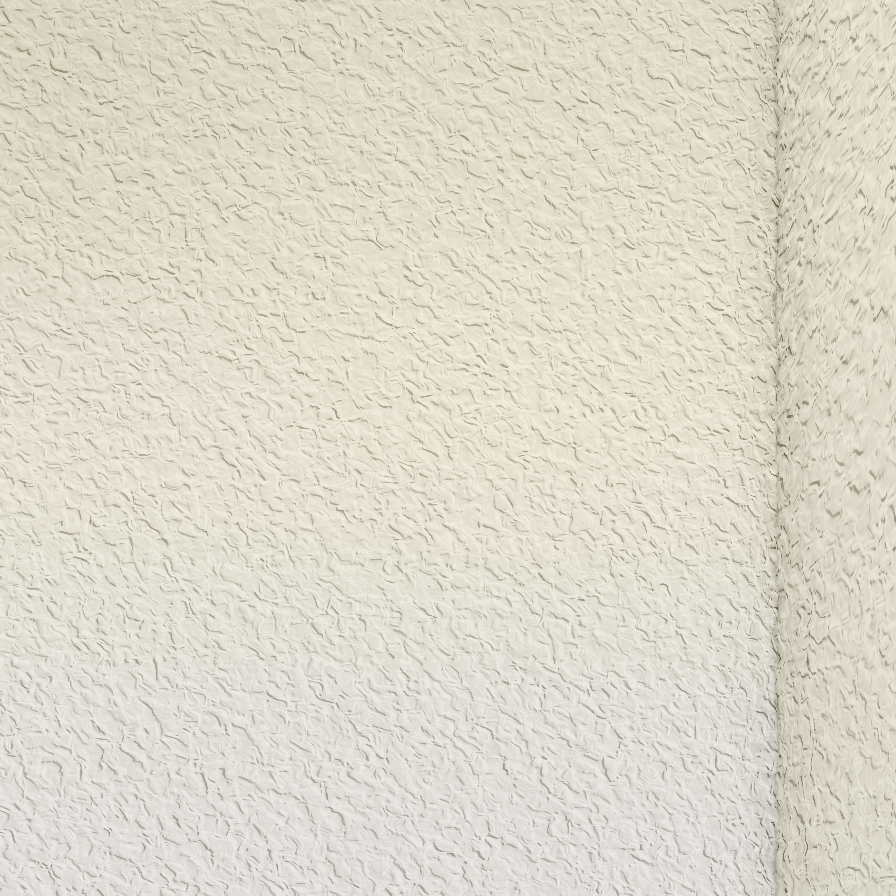
Give the GLSL for this texture, as a WebGL 1 fragment shader.

```glsl
precision highp float;

uniform vec2 u_resolution;

// Layout of the two walls
const float CORNER_X = 0.867;
const float SEAM_WIDTH = 0.0024;
const float LEFT_SHADE_WIDTH = 0.022;
const float RIGHT_SHADE_WIDTH = 0.036;

// Plaster relief
const float GRAIN_SCALE = 108.0;
const float WARP_AMOUNT = 1.5;
const float CRUST_AMOUNT = 0.20;
const vec2 LIGHT_TOP = vec2(0.10, 0.21);
const vec2 LIGHT_BOTTOM = vec2(0.17, 0.16);
const float RELIEF_STRENGTH = 0.34;
const float CREASE_STRENGTH = 0.13;
const float FINE_STRENGTH = 0.05;

// Paint colours
const vec3 CREAM_TOP = vec3(0.860, 0.843, 0.766);
const vec3 CREAM_MIDDLE = vec3(0.894, 0.881, 0.824);
const vec3 COOL_BOTTOM = vec3(0.872, 0.867, 0.848);
const vec3 RIGHT_TOP = vec3(0.882, 0.863, 0.797);
const vec3 RIGHT_BOTTOM = vec3(0.862, 0.850, 0.798);
const vec3 SHADOW_TINT = vec3(0.97, 0.99, 1.08);

float hash(vec2 p) {
    vec3 q = fract(vec3(p.xyx) * 0.1031);
    q += dot(q, q.yzx + 33.33);
    return fract((q.x + q.y) * q.z);
}

float valueNoise(vec2 p) {
    vec2 cell = floor(p);
    vec2 f = fract(p);
    f = f * f * (3.0 - 2.0 * f);
    float low = mix(hash(cell), hash(cell + vec2(1.0, 0.0)), f.x);
    float high = mix(hash(cell + vec2(0.0, 1.0)), hash(cell + vec2(1.0)), f.x);
    return mix(low, high, f.y);
}

float fbm(vec2 p) {
    float sum = 0.0;
    float weight = 0.5;
    for (int i = 0; i < 3; i++) {
        sum += weight * valueNoise(p);
        p = mat2(0.8, 0.6, -0.6, 0.8) * p * 2.03 + 17.3;
        weight *= 0.5;
    }
    return sum;
}

// Soft mounds with a few crusty edges
float plasterHeight(vec2 p) {
    vec2 warp = vec2(valueNoise(p * 0.85 + 41.0), valueNoise(p * 0.85 + 83.0)) - 0.5;
    float mound = fbm(p + WARP_AMOUNT * warp);
    float crust = smoothstep(0.36, 0.52, mound);
    return mix(mound, crust, CRUST_AMOUNT);
}

// Unfolds each wall so that its grain follows the surface
vec2 wallCoords(vec2 uv, float u) {
    if (u < 0.0) {
        float squeezed = u - 0.026 * (1.0 - exp(u / 0.035));
        return vec2(squeezed, uv.y * 1.1 + 0.25 * u);
    }
    float shear = mix(0.1, 1.25, smoothstep(0.1, 0.9, uv.y));
    float stretched = u * 1.3 + 0.04 * (1.0 - exp(-u / 0.035));
    return vec2(stretched + 3.0, uv.y * 0.8 - shear * u);
}

vec3 wallPaint(vec2 uv, float u) {
    vec3 left = mix(COOL_BOTTOM, CREAM_MIDDLE, smoothstep(0.05, 0.52, uv.y));
    left = mix(left, CREAM_TOP, smoothstep(0.5, 1.0, uv.y) * (1.0 - 0.45 * uv.x));
    left -= 0.016 * smoothstep(0.45, 0.0, uv.x) * smoothstep(0.4, 0.9, uv.y);
    vec2 glow = (uv - vec2(0.60, 0.64)) / vec2(0.30, 0.26);
    left += vec3(0.012, 0.007, -0.006) * exp(-dot(glow, glow));
    vec3 right = mix(RIGHT_BOTTOM, RIGHT_TOP, smoothstep(0.0, 0.8, uv.y));
    return mix(left, right, smoothstep(-SEAM_WIDTH, SEAM_WIDTH, u));
}

void main() {
    vec2 uv = gl_FragCoord.xy / u_resolution;

    // The corner wanders slightly with the rough plaster
    float wobble = (valueNoise(vec2(uv.y * 90.0, 5.0)) - 0.5) * 0.005;
    float u = uv.x - CORNER_X - wobble;
    vec2 p = wallCoords(uv, u) * GRAIN_SCALE + 100.0;

    // Directional light: smooth relief everywhere, thin creases where steep
    vec2 lightStep = mix(LIGHT_BOTTOM, LIGHT_TOP, smoothstep(0.1, 0.6, uv.y));
    float slope = plasterHeight(p + lightStep) - plasterHeight(p);
    float patches = mix(0.1, 1.6, valueNoise(p * 0.45 + 9.0));
    float cornerGrain = 1.0 + 0.7 * exp(-abs(u) / 0.03);
    float relief = clamp(slope, -0.10, 0.2);
    float crease = smoothstep(0.11, 0.27, slope) * patches;
    float fine = fbm(p * 1.7 + 51.0) - 0.44;

    // Gathered, mottled shade and a broken dark line along the corner
    float shadeWidth = u < 0.0 ? LEFT_SHADE_WIDTH : RIGHT_SHADE_WIDTH;
    float mottle = mix(0.4, 1.5, valueNoise(p * 0.7 + 63.0));
    float cornerShade = exp(-abs(u) / shadeWidth) * 0.085 * mottle;
    float seamBreak = mix(0.2, 1.0, valueNoise(vec2(uv.y * 140.0, 21.0)));
    float seam = exp(-u * u / (SEAM_WIDTH * SEAM_WIDTH)) * 0.12 * seamBreak;

    float grain = (RELIEF_STRENGTH * relief + CREASE_STRENGTH * crease) * cornerGrain;
    vec3 color = wallPaint(uv, u) - SHADOW_TINT * (grain + cornerShade + seam);
    color += FINE_STRENGTH * fine;
    gl_FragColor = vec4(clamp(color, 0.0, 1.0), 1.0);
}
```
